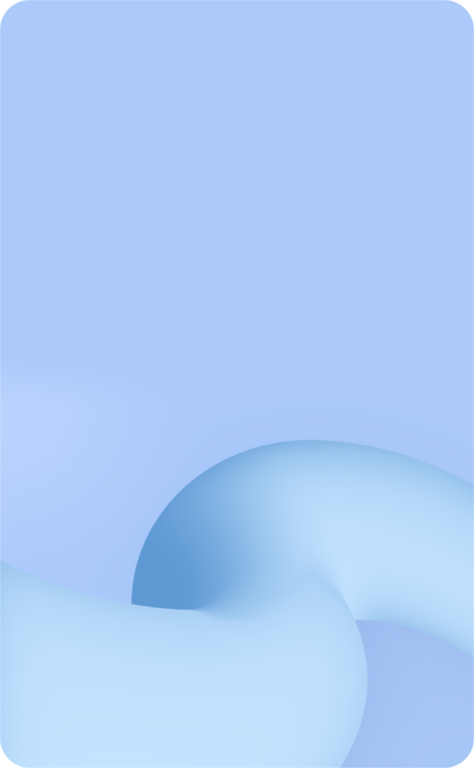
A Shadertoy shader for this background:

```glsl
#define ASPECT 0.6146
#define CORNER_RADIUS 0.039
#define SKY vec3(0.67, 0.79, 0.985)
#define HAZE vec3(0.735, 0.825, 0.99)
#define SHADOW vec3(0.58, 0.70, 0.90)
#define TUBE_LIGHT vec3(0.765, 0.89, 1.0)
#define TUBE_DARK vec3(0.37, 0.60, 0.83)
#define BEND_CENTER vec2(0.401, 0.2135)
#define BEND_RADII vec2(0.2305, 0.2135)
#define FOLD_X 0.2604

// 1 inside (d < 0), 0 outside, with an edge of half-width w
float cover(float d, float w) {
    return 1.0 - smoothstep(-w, w, d);
}

// Exponential falloff away from an edge
float falloff(float d, float size) {
    return exp(-max(d, 0.0) / size);
}

// Distance to the outer edge of the rear arm: elliptic bend, then a slope
float armOuter(vec2 p) {
    vec2 q = p - BEND_CENTER;
    if (q.x < 0.0) return (length(q / BEND_RADII) - 1.0) * 0.22;
    float drop = 1.285 * q.x * q.x;
    return (q.y - BEND_RADII.y + drop) / sqrt(1.0 + 6.6 * q.x * q.x);
}

// Height of the underside of the rear arm
float armUnderside(float x) {
    float run = max(x - 0.469, 0.0);
    return 0.1927 - 2.449 * run * run;
}

// Height of the upper edge of the front tube
float frontTop(float x) {
    float run = x - FOLD_X;
    return 0.2057 + (run < 0.0 ? 0.96 : 2.4) * run * run;
}

// Horizontal position of the right edge of the front tube
float frontRight(float y) {
    return 0.4766 - 2.72 * (y - 0.1146) * (y - 0.1146);
}

vec3 background(vec2 p, float outer, float under, float right) {
    // Pale haze at the left, with a firmer upper rim
    vec2 h = (p - vec2(0.0, 0.465)) / vec2(0.27, p.y > 0.465 ? 0.075 : 0.24);
    vec3 col = mix(SKY, HAZE, 0.85 * (1.0 - smoothstep(0.1, 1.0, length(h))));

    // Soft shadows around the arm and in the pocket below it
    col = mix(col, SHADOW, 0.13 * falloff(outer, 0.022));
    float pocket = 0.35 * falloff(right, 0.045) + 0.3 * falloff(under, 0.05);
    return mix(col, SHADOW, pocket * step(p.y, 0.21) * step(0.4, p.x));
}

vec3 rearArm(vec2 p, float outer, float under) {
    float bend = 1.0 - smoothstep(0.03, 0.27, distance(p, vec2(0.182, 0.232)));
    float rimFade = mix(0.75, 0.45, smoothstep(0.25, 0.6, p.x));
    float rim = rimFade * falloff(-outer, 0.045);
    float belly = 0.38 * falloff(-under, 0.03) * smoothstep(0.43, 0.5, p.x);
    float shade = 1.0 - (1.0 - bend) * (1.0 - rim) * (1.0 - belly);
    return mix(TUBE_LIGHT, TUBE_DARK, shade);
}

vec3 frontTube(vec2 p, float top, float right) {
    float shade = 0.27 * falloff(-top, 0.05);
    shade += 0.2 * falloff(-right, 0.035);
    shade += 0.17 * falloff(p.x, 0.025);
    return mix(TUBE_LIGHT, TUBE_DARK, shade);
}

void mainImage(out vec4 fragColor, in vec2 fragCoord) {
    vec2 p = fragCoord / iResolution.xy * vec2(ASPECT, 1.0);
    float aa = 1.0 / iResolution.y;

    // Signed offsets from the main edges, negative inside
    float outer = armOuter(p);
    float under = armUnderside(p.x) - p.y;
    float top = p.y - frontTop(p.x);
    float right = p.x - frontRight(p.y);

    vec3 col = background(p, outer, under, right);

    float armMask = cover(outer, aa) * cover(under, aa);
    col = mix(col, rearArm(p, outer, under), armMask);

    // The front tube is crisp at its ends and melts into the arm at the fold
    float foldBlur = aa + 0.06 * smoothstep(0.245, 0.33, p.x);
    float sideBlur = aa + 0.05 * smoothstep(0.21, 0.3, p.y);
    float frontMask = cover(top, foldBlur) * cover(right, sideBlur);
    col = mix(col, frontTube(p, top, right), frontMask);

    // Rounded card on white
    vec2 halfSize = 0.5 * vec2(ASPECT, 1.0);
    vec2 c = abs(p - halfSize) - halfSize + CORNER_RADIUS;
    float card = length(max(c, 0.0)) - CORNER_RADIUS;
    col = mix(vec3(1.0), col, cover(card, aa));

    fragColor = vec4(col, 1.0);
}
```
